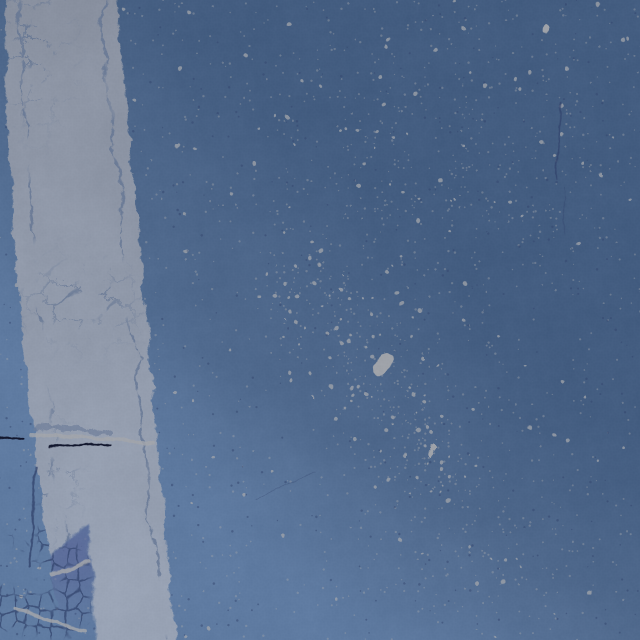
This texture is drawn by a Shadertoy shader. Its source:

```glsl
// Weathered blue wall with a peeling pale stripe, paint specks and cracks.
// Layered sines roughen outlines and tint paint; cellular noise scatters specks
// and draws flaking; distances to segments place cracks and scratches.

vec2 hash2(vec2 p) {
    vec3 q = fract(p.xyx * vec3(0.1031, 0.1030, 0.0973));
    q += dot(q, q.yzx + 33.33);
    return fract((q.xx + q.yz) * q.zy);
}

// Layered, rotated sines, roughly in -1..1
float ripple(vec2 p) {
    float sum = 0.0, amp = 0.5;
    for (int i = 0; i < 5; i++) {
        p = mat2(0.8, 0.6, -0.6, 0.8) * p * 1.9 + 1.7;
        sum += amp * sin(p.x + 1.6 * sin(p.y));
        amp *= 0.62;
    }
    return sum;
}

// Nearest distance, second distance, nearest cell id
vec3 cells(vec2 p) {
    vec3 best = vec3(9.0, 9.0, 0.0);
    for (int k = 0; k < 9; k++) {
        vec2 cell = floor(p) + vec2(k % 3 - 1, k / 3 - 1);
        float d = length(p - cell - 0.15 - 0.7 * hash2(cell));
        if (d < best.x) best = vec3(d, best.x, hash2(cell + 71.0).x);
        else best.y = min(best.y, d);
    }
    return best;
}

float segment(vec2 p, vec2 a, vec2 b) {
    vec2 ab = b - a;
    return length(p - a - ab * clamp(dot(p - a, ab) / dot(ab, ab), 0.0, 1.0));
}

float cover(float d, float soft) {
    float w = max(soft, 0.7 / iResolution.y);
    return 1.0 - smoothstep(-w, w, d);
}

float stroke(vec2 p, vec2 a, vec2 b, float width) {
    return cover(segment(p, a, b) - width, 0.0012);
}

float glow(vec2 p, vec2 center, vec2 size) {
    vec2 q = (p - center) / size;
    return exp(-dot(q, q));
}

float specks(vec2 p, float scale, float density, float radius) {
    vec3 c = cells(p * scale);
    float size = radius * (0.5 + 0.8 * fract(c.z * 57.0));
    return cover((c.x - size) / scale, 0.0009) * step(1.0 - density, c.z);
}

// Light at lower left, dark at upper right, with a diagonal sweep
vec3 bluePaint(vec2 p) {
    float s = p.x * 0.8 + p.y * 0.9 + 0.05 * ripple(p * 2.0);
    vec3 col = mix(vec3(0.36, 0.47, 0.62), vec3(0.31, 0.41, 0.55), smoothstep(0.4, 0.8, s));
    col = mix(col, vec3(0.27, 0.37, 0.51), smoothstep(0.78, 1.15, s));
    float sweep = p.y - 0.44 + 0.57 * (p.x - 0.25);
    return col + 0.018 * cover(sweep, 0.05) - 0.006 + 0.006 * ripple(p * 18.0);
}

void mainImage(out vec4 fragColor, in vec2 fragCoord) {
    vec2 p = fragCoord / iResolution.xy;
    float down = 1.0 - p.y;
    float rough = ripple(p * 24.0);
    float fine = ripple(p * 95.0 + 4.0);
    vec2 bent = p + 0.003 * vec2(rough, ripple(p.yx * 27.0 + 3.0));
    vec3 crackBlue = vec3(0.20, 0.27, 0.43);
    vec3 chalk = vec3(0.64, 0.65, 0.67);
    vec3 col = bluePaint(p);

    // Specks, densest along a falling diagonal
    float cluster = exp(-pow(segment(p, vec2(0.48, 0.55), vec2(0.67, 0.29)) / 0.065, 2.0));
    float field = glow(p, vec2(0.68, 0.76), vec2(0.3, 0.25)) + glow(p, vec2(0.75, 0.18), vec2(0.15));
    col = mix(col, chalk, 0.75 * specks(bent, 85.0, 0.012 + 0.2 * cluster + 0.02 * field, 0.23));
    col = mix(col, chalk, 0.4 * specks(p + 0.37, 190.0, 0.02 + 0.12 * cluster + 0.07 * field, 0.27));
    col = mix(col, crackBlue, 0.5 * specks(p + 0.71, 130.0, 0.025, 0.2));

    // Large chips
    float chip = segment(bent, vec2(0.594, 0.424), vec2(0.603, 0.44)) - 0.0105;
    chip = min(chip, length(bent - vec2(0.853, 0.956)) - 0.006);
    chip = min(chip, segment(bent, vec2(0.671, 0.288), vec2(0.677, 0.304)) - 0.004 + 0.003 * fine);
    col = mix(col, chalk, 0.95 * cover(chip, 0.001));

    // Pale stripe with ragged, slanting edges and a peeled foot
    float left = 0.007 + 0.018 * down + 0.072 * down * down;
    float right = 0.181 + 0.094 * down;
    float ragged = 0.0045 * rough + 0.002 * fine;
    float stripe = cover(max(left - p.x, p.x - right) + ragged, 0.0015);
    float foot = max(0.93 - down - 0.8 * p.x, p.x - 0.09 - 0.06 * down);
    float peel = cover(foot + ragged, 0.004);
    vec3 pale = mix(vec3(0.54, 0.57, 0.63), vec3(0.60, 0.64, 0.71), down) + 0.012 * ripple(p * 9.0);

    // Veins along both edges and patches of flaking
    float wander = 0.009 * ripple(p * vec2(12.0, 16.0));
    float track = min(abs(p.x - left - 0.027 - wander), abs(p.x - right + 0.022 + wander));
    float veins = cover(track - 0.0015 - 0.002 * fine, 0.0015);
    veins *= smoothstep(-0.35, 0.25, ripple(p * vec2(5.0, 9.0) + 2.0));
    vec3 flake = cells(bent * vec2(24.0, 30.0) + 0.12 * fine);
    float patches = glow(p, vec2(0.05, 0.93), vec2(0.05, 0.1)) + glow(p, vec2(0.13, 0.53), vec2(0.08, 0.055))
        + glow(p, vec2(0.08, 0.25), vec2(0.035, 0.07));
    float borders = cover(flake.y - flake.x - 0.07, 0.05) * smoothstep(-0.3, 0.3, rough);
    pale = mix(pale, vec3(0.38, 0.45, 0.57), 0.75 * max(veins, borders * min(patches, 1.0)));
    col = mix(col, pale, stripe * (1.0 - peel));

    // Violet undercoat and blocky flaking at the foot
    col = mix(col, vec3(0.36, 0.41, 0.60), 0.75 * peel * stripe * glow(p, vec2(0.11, 0.14), vec2(0.08)));
    float bare = max(1.0 - stripe, peel) * cover(p.x - 0.14, 0.01) * cover(p.y - 0.19, 0.05);
    vec3 block = cells(bent * vec2(48.0, 42.0));
    float blocks = cover(block.y - block.x - 0.1, 0.08) * smoothstep(-0.2, 0.4, ripple(p * 14.0));
    col = mix(col, crackBlue, 0.75 * bare * blocks);

    // Horizontal split with a lifted rim
    col = mix(col, vec3(0.43, 0.49, 0.6), 0.7 * stroke(bent, vec2(0.06, 0.335), vec2(0.17, 0.323), 0.004 + 0.003 * fine));
    col = mix(col, chalk, 0.8 * stroke(bent, vec2(0.05, 0.321), vec2(0.24, 0.308), 0.003));
    float split = max(stroke(bent, vec2(-0.02, 0.316), vec2(0.038, 0.314), 0.0018),
        stroke(bent, vec2(0.075, 0.303), vec2(0.172, 0.304), 0.0016));
    col = mix(col, vec3(0.07, 0.09, 0.18), split);

    // Thin cracks and pale scratches
    float thin = stroke(bent, vec2(0.875, 0.837), vec2(0.87, 0.72), 0.0012);
    thin = max(thin, 0.6 * stroke(bent, vec2(0.881, 0.707), vec2(0.883, 0.635), 0.0006));
    thin = max(thin, stroke(bent, vec2(0.055, 0.27), vec2(0.048, 0.115), 0.0016));
    thin = max(thin, 0.5 * stroke(bent, vec2(0.4, 0.222), vec2(0.49, 0.262), 0.0005));
    col = mix(col, crackBlue, 0.8 * thin);
    float scratch = max(stroke(bent, vec2(0.022, 0.049), vec2(0.133, 0.014), 0.0025),
        stroke(bent, vec2(0.08, 0.102), vec2(0.14, 0.122), 0.0028));
    col = mix(col, chalk, 0.85 * scratch);

    // Fine grain
    col += 0.014 * (cells(p * 230.0).x - 0.4) + 0.004 * fine;
    fragColor = vec4(col, 1.0);
}
```
